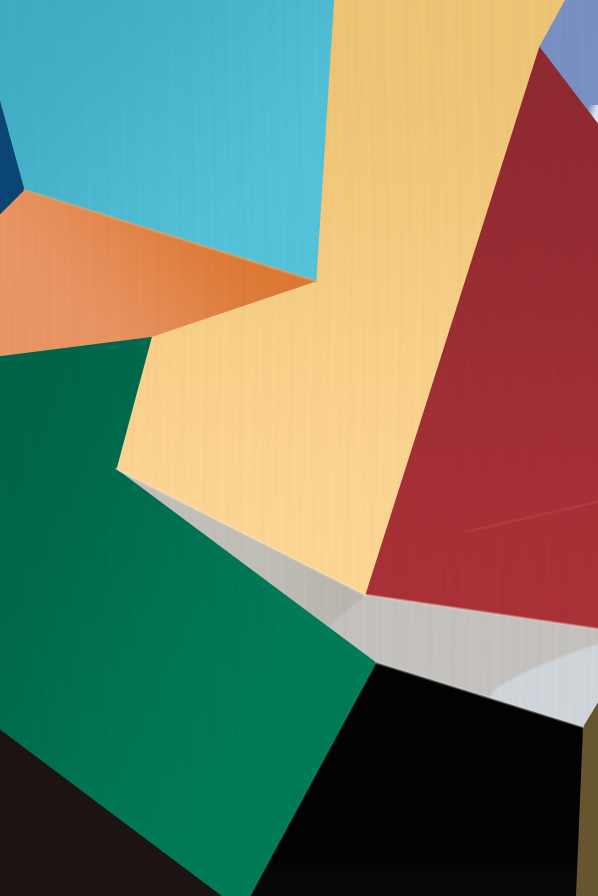
This background is drawn by a Shadertoy shader. Its source:

```glsl
// Draws a wall of flat, angular painted facets with thin bright seams.

// Signed distance to the line a-b, positive on the right of its direction.
float rightOf(vec2 p, vec2 a, vec2 b) {
    vec2 along = normalize(b - a);
    return dot(p - a, vec2(along.y, -along.x));
}

float coverage(float dist) {
    return clamp(dist * iResolution.x + 0.5, 0.0, 1.0);
}

// Paints a convex facet whose corners run clockwise.
void facet(inout vec3 color, vec2 p, vec3 paint, vec2 a, vec2 b, vec2 c, vec2 d) {
    float inside = min(min(rightOf(p, a, b), rightOf(p, b, c)),
                       min(rightOf(p, c, d), rightOf(p, d, a)));
    color = mix(color, paint, coverage(inside));
}

// Lays a thin line of light from a to b.
void seam(inout vec3 color, vec2 p, vec3 light, float strength, vec2 a, vec2 b) {
    vec2 edge = b - a;
    float t = clamp(dot(p - a, edge) / dot(edge, edge), 0.0, 1.0);
    float dist = length(p - a - edge * t);
    color = mix(color, light, strength * (1.0 - smoothstep(0.0005, 0.0035, dist)));
}

// Fine vertical brush marks.
float brushed(vec2 p) {
    return sin(p.x * 310.0 + 2.0 * sin(p.y * 5.0))
         + sin(p.x * 523.0 + 1.7 * sin(p.y * 9.0 + 1.0))
         + 0.7 * sin(p.x * 137.0 + sin(p.y * 3.0));
}

void mainImage(out vec4 fragColor, in vec2 fragCoord) {
    // Canvas spans 1.0 across and 1.5 up.
    vec2 p = fragCoord / iResolution.xy * vec2(1.0, 1.5);
    float rise = p.y / 1.5;

    // Yellow ground, paler toward the bottom
    vec3 color = mix(vec3(0.99, 0.835, 0.575), vec3(0.93, 0.765, 0.46), smoothstep(0.35, 1.0, rise));

    // Grey ledge with a crease and a pale patch of light
    float crease = smoothstep(-0.004, 0.004, rightOf(p, vec2(0.553, 0.455), vec2(0.611, 0.504)));
    vec3 grey = mix(vec3(0.755, 0.745, 0.72), vec3(0.765, 0.755, 0.745), crease);
    grey -= 0.035 * (1.0 - crease) * smoothstep(0.4, 0.6, p.x);
    float patchTop = 0.335 + 0.087 * pow(max(p.x - 0.82, 0.0) / 0.18, 0.7);
    float lit = smoothstep(-0.004, 0.004, patchTop - p.y) * smoothstep(0.81, 0.83, p.x);
    grey = mix(grey, vec3(0.81, 0.83, 0.85), lit);
    facet(color, p, grey, vec2(0.195, 0.715), vec2(0.611, 0.504), vec2(0.64, 0.36), vec2(0.58, 0.36));
    facet(color, p, grey, vec2(0.611, 0.504), vec2(1.1, 0.55), vec2(1.1, 0.2), vec2(0.6, 0.36));

    // Red facet and the blue corner above it
    vec3 red = mix(vec3(0.66, 0.19, 0.215), vec3(0.56, 0.16, 0.19), smoothstep(0.3, 0.95, rise));
    seam(red, p, vec3(0.78, 0.32, 0.33), 0.3, vec2(0.78, 0.61), vec2(1.0, 0.66));
    facet(color, p, red, vec2(0.902, 1.422), vec2(1.1, 1.3), vec2(1.1, 0.432), vec2(0.611, 0.504));
    vec3 periwinkle = mix(vec3(0.47, 0.56, 0.76), vec3(0.85, 0.89, 0.95),
                          smoothstep(0.0, 0.02, p.x - 0.975 + 0.3 * (1.3 - p.y)) * step(p.y, 1.325));
    facet(color, p, periwinkle, vec2(1.0, 1.6), vec2(1.2, 1.6), vec2(1.2, 1.03), vec2(0.902, 1.422));

    // Cyan, orange and navy facets
    vec3 cyan = mix(vec3(0.25, 0.67, 0.76), vec3(0.33, 0.76, 0.85),
                    smoothstep(-0.1, 0.8, p.x + 1.4 - p.y));
    facet(color, p, cyan, vec2(-0.1, 1.6), vec2(0.565, 1.6), vec2(0.529, 1.029), vec2(-0.1, 1.1));
    vec3 orange = mix(vec3(0.91, 0.58, 0.39), vec3(0.86, 0.47, 0.2),
                      smoothstep(0.05, 0.5, p.x + 0.8 * (p.y - 1.03)));
    facet(color, p, orange, vec2(-0.1, 1.226), vec2(0.529, 1.029), vec2(0.254, 0.936), vec2(-0.1, 0.82));
    facet(color, p, vec3(0.04, 0.27, 0.45),
          vec2(-0.1, 1.698), vec2(0.041, 1.182), vec2(-0.1, 1.041), vec2(-0.2, 1.3));

    // Olive and black facets
    facet(color, p, vec3(0.4, 0.33, 0.18),
          vec2(0.975, 0.283), vec2(1.1, 0.488), vec2(1.1, -0.1), vec2(0.94, -0.1));
    vec3 black = vec3(0.006, 0.008, 0.008) + 0.015 * (1.0 - smoothstep(0.045, 0.065, p.y));
    facet(color, p, black, vec2(0.55, 0.416), vec2(0.975, 0.283), vec2(0.959, -0.1), vec2(0.3, -0.1));

    // Green facet in two overlapping parts, with the brown corner over it
    vec3 green = mix(vec3(0.0, 0.39, 0.28), vec3(0.005, 0.48, 0.34),
                     smoothstep(-0.1, 0.7, p.x + 0.5 * (0.7 - p.y)));
    facet(color, p, green, vec2(-0.1, 0.891), vec2(0.254, 0.936), vec2(0.195, 0.715), vec2(-0.1, 0.2));
    facet(color, p, green, vec2(-0.1, 0.935), vec2(0.629, 0.391), vec2(0.364, -0.1), vec2(-0.1, -0.1));
    facet(color, p, vec3(0.105, 0.08, 0.07),
          vec2(-0.1, 0.354), vec2(0.504, -0.1), vec2(-0.05, -0.2), vec2(-0.1, -0.1));

    // Light caught along the joints
    seam(color, p, vec3(0.9, 0.8, 0.76), 0.55, vec2(0.611, 0.504), vec2(1.0, 0.447));
    seam(color, p, vec3(0.88, 0.88, 0.86), 0.45, vec2(0.629, 0.391), vec2(0.975, 0.283));
    seam(color, p, vec3(0.98, 0.9, 0.75), 0.5, vec2(0.195, 0.715), vec2(0.611, 0.504));
    seam(color, p, vec3(0.93, 0.65, 0.42), 0.5, vec2(0.041, 1.182), vec2(0.529, 1.029));
    seam(color, p, vec3(0.2, 0.55, 0.42), 0.35, vec2(0.629, 0.391), vec2(0.418, 0.0));

    color *= 1.0 + 0.004 * brushed(p);
    fragColor = vec4(color, 1.0);
}
```
